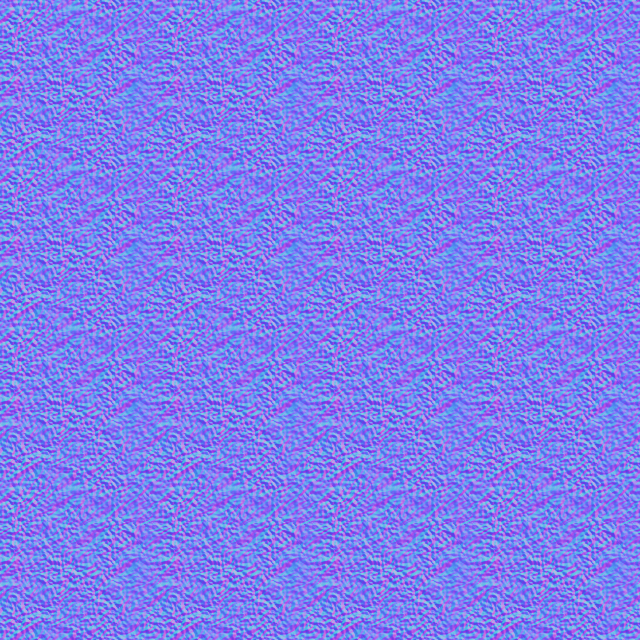
Reproduce this texture map procedurally as a Shadertoy shader.

```glsl
uint scramble(uint n) {
    n = n * 747796405u + 2891336453u;
    n = ((n >> ((n >> 28u) + 4u)) ^ n) * 277803737u;
    return (n >> 22u) ^ n;
}

float hash(vec2 cell, float seed) {
    uint n = scramble(uint(cell.x) + scramble(uint(cell.y) + scramble(uint(seed))));
    return float(n >> 8u) / 16777216.0;
}

float cornerRamp(vec2 cell, vec2 offset, float period, float seed) {
    float angle = 6.28319 * hash(mod(cell, period), seed);
    return dot(vec2(cos(angle), sin(angle)), offset);
}

// Gradient noise that wraps after a whole number of cells
float wrapNoise(vec2 p, float period, float seed) {
    p *= period;
    vec2 i = floor(p), f = p - i;
    vec2 w = f * f * f * (f * (f * 6.0 - 15.0) + 10.0);
    vec2 e = vec2(1, 0);
    return mix(mix(cornerRamp(i, f, period, seed),
                   cornerRamp(i + e, f - e, period, seed), w.x),
               mix(cornerRamp(i + e.yx, f - e.yx, period, seed),
                   cornerRamp(i + 1.0, f - 1.0, period, seed), w.x), w.y);
}

// Short raised creases, mostly rising to the right
float creases(vec2 p) {
    float height = 0.0;
    for (int k = 0; k < 16; k++) {
        vec2 id = vec2(k, 3);
        vec2 d = p - vec2(hash(id, 1.0), hash(id, 2.0));
        d -= round(d);
        float angle = mix(0.4, 1.05, hash(id, 3.0));
        vec2 axis = vec2(cos(angle), sin(angle));
        float along = abs(dot(d, axis));
        float across = dot(d, vec2(-axis.y, axis.x)) / 0.01;
        float reach = mix(0.05, 0.14, hash(id, 4.0));
        height += 0.008 * exp(-across * across) * (1.0 - smoothstep(0.3 * reach, reach, along));
    }
    return height;
}

float rockHeight(vec2 p) {
    vec2 warped = p + 0.02 * vec2(wrapNoise(p, 7.0, 11.0), wrapNoise(p, 7.0, 12.0));

    // Whole-number shear keeps the slanted grain periodic
    vec2 slanted = vec2(warped.x + warped.y, 3.0 * warped.y - 2.0 * warped.x);
    float height = 0.0, cells = 3.0;
    for (int octave = 0; octave < 3; octave++) {
        float n = wrapNoise(slanted, cells, 20.0 + cells);
        height += (0.07 + 0.025 * float(octave)) / cells * mix(n, -abs(n), 0.6);
        cells *= 2.0;
    }

    // Fine pitting, stronger in some patches
    float rough = mix(0.5, 1.2, smoothstep(-0.35, 0.3, wrapNoise(p, 4.0, 31.0)));
    float pits = wrapNoise(warped, 23.0, 42.0);
    height += rough * (0.45 / 41.0 * wrapNoise(warped, 41.0, 41.0)
                     + 0.45 / 23.0 * mix(pits, abs(pits), 0.6));
    return height + creases(p);
}

void mainImage(out vec4 fragColor, in vec2 fragCoord) {
    // Four identical tiles each way
    vec2 p = fract(4.0 * fragCoord / iResolution.xy);

    vec2 e = vec2(0.0028, 0);
    vec2 slope = vec2(rockHeight(p - e) - rockHeight(p + e),
                      rockHeight(p - e.yx) - rockHeight(p + e.yx)) / (2.0 * e.x);

    // Steeper flanks on the right-hand side
    slope.x += 0.4 * slope.x * slope.x - 0.04;

    // Two broken upright scars
    for (int k = 0; k < 2; k++) {
        vec2 d = p - vec2(0.87 - 0.76 * float(k), 0.74 - 0.29 * float(k));
        d -= round(d);
        d.x += 0.03 * wrapNoise(p, 12.0, 51.0);
        float scar = exp(-dot(d * d, vec2(2200, 90)));
        slope += vec2(0.6, -0.3) * scar * (0.7 + wrapNoise(p, 24.0, 52.0));
    }

    // Even out the steepness, so flats stay rare and cliffs stay soft
    slope *= 0.8 * inversesqrt(0.4 + dot(slope, slope));

    vec3 normal = normalize(vec3(slope, 1)) * vec3(1, 1, 0.94);
    fragColor = vec4(0.5 + 0.5 * normal, 1);
}
```
